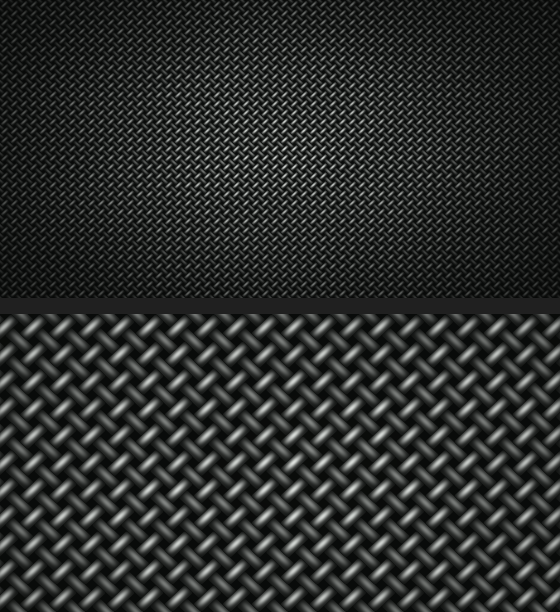
Top, the full canvas; bottom, a detail of the centre.
A WebGL 2 fragment shader for this texture:

```glsl
#version 300 es
precision highp float;
// Dark metal mesh: a plain weave of diagonal wires, 58 x 33 cells.
// Each cell holds one bright rising wire and one dimmer falling wire, offset by
// half a cell; a soft central glow lights them against a near-black ground.

uniform vec2 u_resolution;
out vec4 fragColor;

#define REPEATS vec2(58.0, 33.0)
#define HALF_LENGTH 0.51
#define HALF_WIDTH 0.20
#define RISING_SHINE 0.70
#define FALLING_SHINE 0.38
#define BODY 0.085
#define EDGE_LIGHT 0.19
#define GLOW_FALLOFF 1.6
#define WIRE_VARIATION 0.10
#define GROUND vec3(0.034, 0.041, 0.036)
#define STEEL vec3(0.99, 1.0, 0.99)

float hash(vec2 p) {
    p = fract(p * vec2(0.1031, 0.1137));
    p += dot(p, p.yx + 33.33);
    return fract((p.x + p.y) * p.x);
}

// Gradient noise, roughly -0.7 to 0.7
vec2 gradient(vec2 cell) {
    float angle = 6.2832 * hash(cell);
    return vec2(cos(angle), sin(angle));
}

float gradientNoise(vec2 p) {
    vec2 i = floor(p), f = fract(p);
    vec2 s = f * f * f * (f * (f * 6.0 - 15.0) + 10.0);
    vec2 e = vec2(1.0, 0.0);
    float low = mix(dot(gradient(i), f), dot(gradient(i + e), f - e), s.x);
    float high = mix(dot(gradient(i + e.yx), f - e.yx), dot(gradient(i + 1.0), f - 1.0), s.x);
    return mix(low, high, s.y);
}

// One arched wire per cell; returns brightness in x and coverage in y
vec2 wire(vec2 p, float slope, float shine, float blur) {
    vec2 cell = floor(p);
    vec2 q = fract(p) - 0.5;
    float along = (q.x + slope * q.y) * 0.7071;
    float across = (q.y - slope * q.x) * 0.7071;

    // Flat-ended rounded bar
    vec2 d = abs(vec2(along, across)) - vec2(HALF_LENGTH, HALF_WIDTH) + 0.08;
    float dist = length(max(d, 0.0)) + min(max(d.x, d.y), 0.0) - 0.08;
    float cover = 1.0 - smoothstep(-blur, blur, dist);

    // Highlight on the upper flank, fading where the wire dips under
    float arch = cos(clamp(along / HALF_LENGTH, -1.0, 1.0) * 1.5708);
    float flank = (across - 0.035) / HALF_WIDTH;
    float highlight = exp(-2.8 * flank * flank) * arch;
    float vary = 1.0 + WIRE_VARIATION * (hash(cell + 17.0 * slope + 40.0) - 0.5);
    return vec2((BODY * (0.4 + 0.6 * arch) + shine * highlight) * vary, cover);
}

void main() {
    vec2 uv = gl_FragCoord.xy / u_resolution;
    vec2 p = uv * REPEATS;
    float blur = 0.6 * REPEATS.y / u_resolution.y;

    // Two wire directions in a plain weave
    vec2 rising = wire(p, 1.0, RISING_SHINE, blur);
    vec2 falling = wire(p + 0.5, -1.0, FALLING_SHINE, blur);
    float metal = mix(falling.x * falling.y, rising.x, rising.y);

    // Central glow with faint uneven sheen
    vec2 fromCentre = (uv - 0.5) * vec2(2.0, 1.65);
    float glow = mix(EDGE_LIGHT, 1.0, exp(-GLOW_FALLOFF * dot(fromCentre, fromCentre)));
    glow *= 1.0 + 0.06 * gradientNoise(uv * vec2(9.0, 5.0));

    vec3 color = GROUND * (0.7 + 0.4 * glow) + STEEL * metal * glow;
    fragColor = vec4(color, 1.0);
}
```
